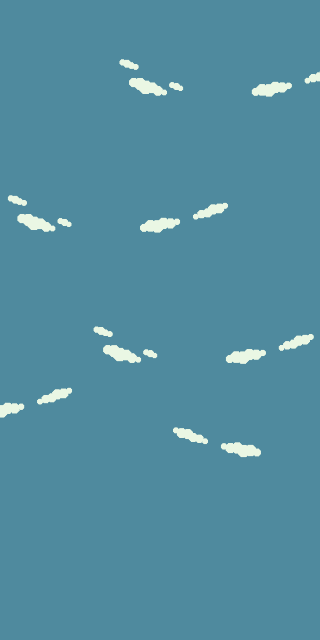
A Shadertoy shader for this texture:

```glsl
const vec3 SKY = vec3(0.31, 0.54, 0.62);
const vec3 CLOUD = vec3(0.918, 0.969, 0.894);
const float CANVAS_WIDTH = 100.0;
const float PI = 3.14159;

// Flock anchors: x, y in percent of the width, z = mirror sign
const vec3 FLOCKS[5] = vec3[5](
    vec3(46.4, 173.2, 1.0),
    vec3(11.5, 130.7, 1.0),
    vec3(38.3, 89.7, 1.0),
    vec3(-37.2, 72.9, 1.0),
    vec3(113.8, 60.5, -1.0)
);

float hash(float n) {
    n = fract(n * 0.1031);
    n *= n + 33.33;
    return fract(n * (n + n));
}

// Puff with slightly flattened sides
float octagon(vec2 p, float radius) {
    p = abs(p);
    return max(max(p.x, p.y), (p.x + p.y) * 0.7071) - radius;
}

// Chain of puffs from the fat end to the thin end
float cloud(vec2 p, vec2 fatEnd, vec2 thinEnd, vec2 radii, float bulge, int puffs, float seed) {
    vec2 axis = normalize(thinEnd - fatEnd);
    vec2 side = vec2(-axis.y, axis.x);
    float d = 1e3;
    for (int i = 0; i < puffs; i++) {
        float t = float(i) / float(puffs - 1);
        float swell = bulge * sin(PI * pow(t, 0.8));
        float radius = mix(radii.x, radii.y, t) + swell;
        radius *= 0.92 + 0.16 * hash(seed + float(i));
        float sway = (i % 2 == 0 ? -0.35 : 0.35) * swell;
        vec2 center = mix(fatEnd, thinEnd, t) + side * sway;
        d = min(d, octagon(p - center, radius));
    }
    return d;
}

// Three falling clouds
float fallingGroup(vec2 p) {
    float d = cloud(p, vec2(-4.6, 1.0), vec2(4.9, -2.1), vec2(1.45, 0.95), 0.75, 6, 3.0);
    d = min(d, cloud(p, vec2(-8.1, 7.3), vec2(-4.0, 5.9), vec2(1.0, 0.9), 0.2, 4, 17.0));
    return min(d, cloud(p, vec2(7.4, 0.2), vec2(10.0, -0.8), vec2(0.95, 0.85), 0.25, 3, 29.0));
}

// Two rising clouds
float risingGroup(vec2 p) {
    float d = cloud(p, vec2(-5.0, -0.9), vec2(5.3, 1.0), vec2(1.3, 1.0), 0.9, 6, 41.0);
    return min(d, cloud(p, vec2(20.3, 6.0), vec2(11.2, 2.6), vec2(0.95, 0.95), 0.65, 6, 53.0));
}

void mainImage(out vec4 fragColor, in vec2 fragCoord) {
    float pixel = CANVAS_WIDTH / iResolution.x;
    vec2 p = fragCoord * pixel;

    // Nearest cloud over all flocks
    float d = 1e3;
    for (int i = 0; i < 5; i++) {
        vec2 local = (p - FLOCKS[i].xy) * vec2(FLOCKS[i].z, 1.0);
        d = min(d, fallingGroup(local));
        d = min(d, risingGroup(local - vec2(38.5, -1.0)));
    }

    float cover = 1.0 - smoothstep(-0.5, 0.5, d / pixel);
    fragColor = vec4(mix(SKY, CLOUD, cover), 1.0);
}
```
